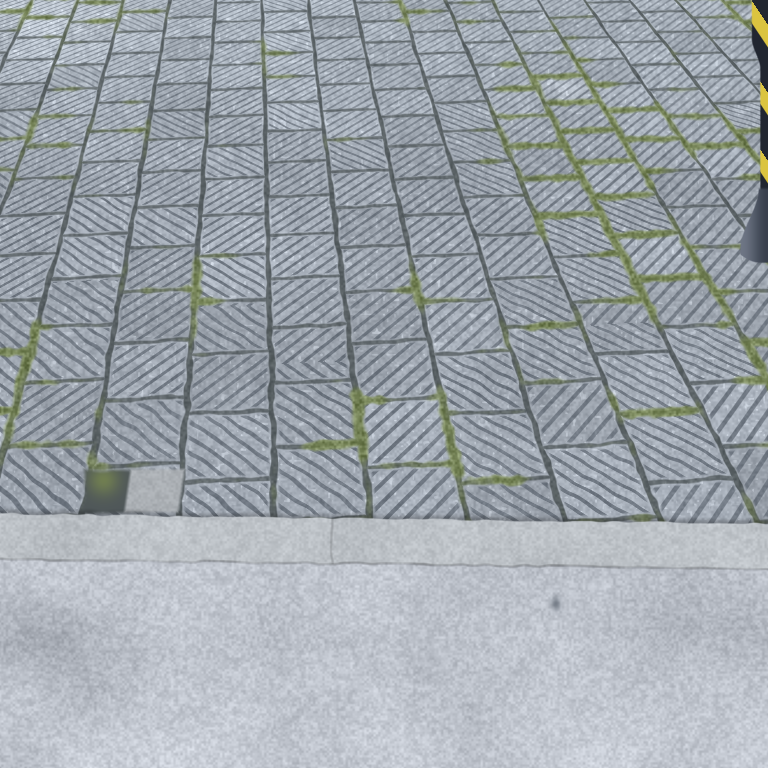
A WebGL 1 fragment shader for this texture:

```glsl
precision highp float;
// Grooved paving stones receding in perspective behind a concrete kerb, with a
// striped post at the right edge. A ground mapping gives columns and staggered
// rows; hashed tiles choose groove directions and noise adds grain and moss.
uniform vec2 u_resolution;

const float HORIZON = 0.617;       // height of the vanishing line above the canvas
const float COLUMN_WIDTH = 0.0971;
const float ROW_DENSITY = 16.08;
const float GROOVES = 4.5;         // grooves per tile side
const vec3 STONE = vec3(0.635, 0.665, 0.705);
const vec3 STONE_FAR = vec3(0.675, 0.71, 0.75);
const vec3 GROOVE = vec3(0.405, 0.438, 0.48);
const vec3 JOINT = vec3(0.31, 0.34, 0.35);
const vec3 MOSS = vec3(0.47, 0.53, 0.31);
const vec3 CONCRETE = vec3(0.73, 0.75, 0.785);
const vec3 KERB = vec3(0.735, 0.755, 0.775);
const vec3 YELLOW = vec3(0.86, 0.77, 0.25);
const vec3 BLACK = vec3(0.13, 0.15, 0.19);

float hash(vec2 p) {
  vec3 q = fract(vec3(p.xyx) * 0.1031);
  q += dot(q, q.yzx + 33.33);
  return fract((q.x + q.y) * q.z);
}

float noise(vec2 p) {
  vec2 i = floor(p), f = fract(p);
  f = f * f * (3.0 - 2.0 * f);
  return mix(mix(hash(i), hash(i + vec2(1, 0)), f.x),
             mix(hash(i + vec2(0, 1)), hash(i + vec2(1, 1)), f.x), f.y);
}

float fbm(vec2 p) {
  float sum = 0.0, amp = 0.5;
  for (int i = 0; i < 4; i++) {
    sum += amp * noise(p);
    p = p * 2.03 + 17.1;
    amp *= 0.5;
  }
  return sum / 0.9375;
}

float band(float dist, float halfWidth, float aa) {
  return 1.0 - smoothstep(halfWidth - aa, halfWidth + aa, dist);
}

float spot(vec2 p, vec2 center, vec2 size) {
  vec2 q = (p - center) / size;
  return exp(-dot(q, q));
}

float box(vec2 p, vec2 center, vec2 halfSize, float aa) {
  vec2 q = abs(p - center) - halfSize;
  return band(max(q.x, q.y), 0.0, aa);
}

vec3 paving(vec2 p, float px, float grain) {
  float t = 1.0 - p.y, depth = t + HORIZON;
  float width = COLUMN_WIDTH * depth;
  float rowHeight = depth * depth / ROW_DENSITY;
  float wobble = noise(p * 45.0) - 0.5;
  float u = (p.x - 0.341 - 0.0252 * t) / width + 0.035 * wobble;
  float k = floor(u), fx = u - k;

  // Stagger cycles over three columns
  float phase = mod(k + step(3.5, k), 3.0);
  float shift = phase < 0.5 ? 0.44 : (phase < 1.5 ? 0.15 : -0.06);
  float v = ROW_DENSITY / depth - shift - 0.07 * (fx - 0.5) + 0.04 * wobble;
  float row = floor(v), fy = v - row;
  float id = hash(vec2(k + 31.0, row + 7.0));

  // Stone face
  vec3 col = mix(STONE, STONE_FAR, smoothstep(0.72, 1.0, p.y));
  col *= 0.96 + 0.09 * hash(vec2(row, k + 50.0)) + 0.1 * (fbm(p * 9.0) - 0.5);
  col += 0.17 * (grain - 0.5) + 0.1 * smoothstep(0.76, 0.95, noise(p * 210.0 + 40.0));
  col += 0.08 * spot(p, vec2(0.04, 0.98), vec2(0.16, 0.07));
  col += 0.11 * spot(p, vec2(0.743, 0.886), vec2(0.03, 0.014));

  // Diagonal grooves: mostly falling nearby, rising far away
  float fallChance = mix(0.2, 0.88, 1.0 - smoothstep(14.3, 16.2, v));
  if (abs(k - 1.0) < 0.5 || k > 4.5) fallChance = 0.06;
  float side = id < fallChance ? 1.0 : -1.0;
  float s = fract((fx + side * fy) * GROOVES + 0.25);
  float aa = 0.6 * px * GROOVES * length(vec2(1.0 / width, 1.0 / rowHeight));
  float edge = min(min(fx, 1.0 - fx), min(fy, 1.0 - fy));
  float cut = band(abs(s - 0.5), 0.15, max(aa, 0.04)) * smoothstep(0.04, 0.08, edge);
  float wear = mix(0.95, 0.62, smoothstep(0.7, 1.0, p.y)) * (0.7 + 0.4 * fbm(p * 14.0 + 5.0));
  col = mix(col, GROOVE + 0.12 * (grain - 0.5), cut * wear);

  // Joints and moss
  float dx = min(fx, 1.0 - fx) * width, dy = min(fy, 1.0 - fy) * rowHeight;
  float rough = 0.65 + 0.7 * noise(p * 95.0);
  float joint = max(band(dx, 0.0034 * depth * rough, px),
                    0.85 * band(dy, 0.0022 * depth * rough, px));
  col = mix(col, JOINT + 0.14 * (grain - 0.5), joint * 0.88);
  float lush = fbm(p * 11.0 + 3.0) + 0.13 * smoothstep(0.35, 0.9, p.x)
    + 0.3 * spot(p, vec2(0.45, 0.425), vec2(0.07, 0.02))
    + 0.3 * spot(p, vec2(0.87, 0.465), vec2(0.06, 0.025))
    + 0.25 * spot(p, vec2(0.93, 0.64), vec2(0.1, 0.07));
  float growth = smoothstep(0.5, 0.76, lush);
  float tuft = band(min(dx, dy * 1.3), 0.0065 * depth * rough * growth, 0.003);
  col = mix(col, MOSS + 0.3 * (grain - 0.5), tuft * growth * 0.8);

  // Missing stone with a pale filler slab
  float hole = box(p + 0.006 * wobble, vec2(0.147, 0.361), vec2(0.037, 0.027), 0.004);
  col = mix(col, mix(JOINT, MOSS, 0.8 * spot(p, vec2(0.135, 0.375), vec2(0.02))), hole);
  float slab = box(p - vec2(0.15 * (p.y - 0.36), 0.0), vec2(0.201, 0.361), vec2(0.035, 0.028), 0.003);
  return mix(col, KERB * 0.91 + 0.1 * (grain - 0.5), slab);
}

vec3 post(vec3 col, vec2 p, float px) {
  float t = 1.0 - p.y;
  float left = mix(0.979, 0.99, smoothstep(0.05, 0.09, t));
  float body = smoothstep(left - px, left + px, p.x) * band(t, 0.25, px);
  float stripe = abs(fract((t - 1.5 * (p.x - 0.983)) / 0.0885 - 0.08) - 0.16);
  vec3 paint = mix(BLACK, YELLOW, band(stripe, 0.17, 0.02));
  col = mix(col, paint, body);
  float base = mix(0.988, 0.964, smoothstep(0.245, 0.325, t));
  float foot = 0.342 - 16.0 * pow(max(0.99 - p.x, 0.0), 2.0);
  float cone = smoothstep(base - px, base + px, p.x) * smoothstep(0.243, 0.248, t) * band(t, foot, px);
  return mix(col, mix(vec3(0.43, 0.46, 0.52), vec3(0.22, 0.25, 0.3), smoothstep(0.965, 1.0, p.x)), cone);
}

void main() {
  vec2 p = gl_FragCoord.xy / u_resolution;
  float px = 1.0 / min(u_resolution.x, u_resolution.y);
  float grain = 0.6 * noise(p * 330.0) + 0.4 * noise(p * 170.0 + 9.0);
  float ripple = 0.003 * (noise(p * 60.0) - 0.5);
  float kerbTop = 0.331 - 0.013 * p.x + ripple;
  float kerbFoot = 0.272 - 0.013 * p.x + ripple;

  // Concrete foreground with stains
  vec3 ground = CONCRETE + 0.14 * (fbm(p * 8.0) - 0.5) + 0.17 * (grain - 0.5);
  ground += 0.035 * (1.0 - smoothstep(0.0, 0.14, p.y));
  ground -= 0.09 * spot(p, vec2(0.03, 0.17), vec2(0.09, 0.06));
  ground -= 0.05 * spot(p, vec2(0.97, 0.17), vec2(0.1, 0.06));
  ground = mix(ground, GROOVE, 0.8 * spot(p, vec2(0.724, 0.214), vec2(0.006, 0.009)));

  // Kerb with its joint and lower seam
  vec3 kerb = KERB + 0.09 * (fbm(p * 13.0) - 0.5) + 0.12 * (grain - 0.5);
  kerb *= 1.0 - 0.14 * band(abs(p.x - 0.432 + ripple), 0.0015, px);
  vec3 col = mix(ground, kerb, smoothstep(-px, px, p.y - kerbFoot));
  col *= 1.0 - 0.2 * band(abs(p.y - kerbFoot), 0.0016, px) * (0.4 + noise(p * 40.0));

  // Paving, contact shadow, then post
  vec3 stones = paving(p, px, grain);
  stones *= 1.0 - 0.24 * (1.0 - smoothstep(0.0, 0.009, p.y - kerbTop));
  col = mix(col, stones, smoothstep(-px, px, p.y - kerbTop));
  gl_FragColor = vec4(clamp(post(col, p, px), 0.0, 1.0), 1.0);
}
```
